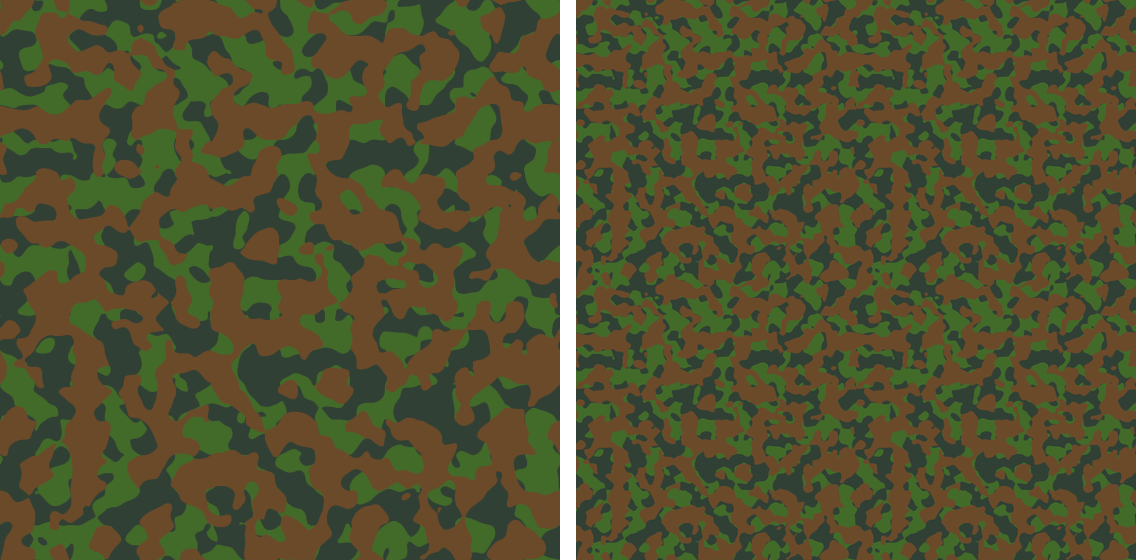
Left: one tile. Right: repeated 2 by 2.
Give the GLSL for this pattern, as a Shadertoy shader.

```glsl
// Seamless three-colour woodland camouflage: brown patches over green and dark grey-green.

const float TAU = 6.2831853;

const vec3 BROWN = vec3(0.420, 0.290, 0.163);
const vec3 DARK  = vec3(0.189, 0.250, 0.207);
const vec3 GREEN = vec3(0.260, 0.420, 0.161);

const float CELLS = 16.0;        // coarse noise cells across the canvas
const float DETAIL = 0.45;       // strength of the finer octave
const float BROWN_LEVEL = 0.025; // higher means less brown
const float GREEN_LEVEL = 0.004; // higher means less green

float hash(vec2 cell, float seed) {
    return fract(sin(dot(cell, vec2(127.1, 311.7)) + seed * 74.7) * 43758.5453);
}

// Slope at one lattice corner, with the corner wrapped to the period
float cornerSlope(vec2 corner, vec2 offset, float period, float seed) {
    float angle = TAU * hash(mod(corner, period), seed);
    return dot(vec2(cos(angle), sin(angle)), offset);
}

// Gradient noise around zero that wraps after a whole number of cells
float tiledNoise(vec2 uv, float cells, float seed) {
    vec2 p = uv * cells;
    vec2 cell = floor(p);
    vec2 f = fract(p);
    vec2 s = f * f * (3.0 - 2.0 * f);
    vec2 right = vec2(1.0, 0.0);
    vec2 up = vec2(0.0, 1.0);
    float bottom = mix(cornerSlope(cell, f, cells, seed),
                       cornerSlope(cell + right, f - right, cells, seed), s.x);
    float top = mix(cornerSlope(cell + up, f - up, cells, seed),
                    cornerSlope(cell + 1.0, f - 1.0, cells, seed), s.x);
    return mix(bottom, top, s.y);
}

// Two octaves: winding blobs with smaller lobes and islands
float blobField(vec2 uv, float cells, float seed) {
    float coarse = tiledNoise(uv, cells, seed);
    float fine = tiledNoise(uv, cells * 2.0, seed + 5.0);
    return coarse + DETAIL * fine;
}

// Coverage of the area above a level, with an edge about one pixel wide
float patchMask(float field, float level) {
    float halfWidth = max(0.6 * fwidth(field), 1e-5);
    return smoothstep(-halfWidth, halfWidth, field - level);
}

void mainImage(out vec4 fragColor, in vec2 fragCoord) {
    vec2 uv = fragCoord / iResolution.xy;

    // Ground of green and dark, then brown on top
    float green = patchMask(blobField(uv, CELLS, 1.0), GREEN_LEVEL);
    float brown = patchMask(blobField(uv, CELLS, 2.0), BROWN_LEVEL);

    vec3 color = mix(DARK, GREEN, green);
    color = mix(color, BROWN, brown);
    fragColor = vec4(color, 1.0);
}
```
